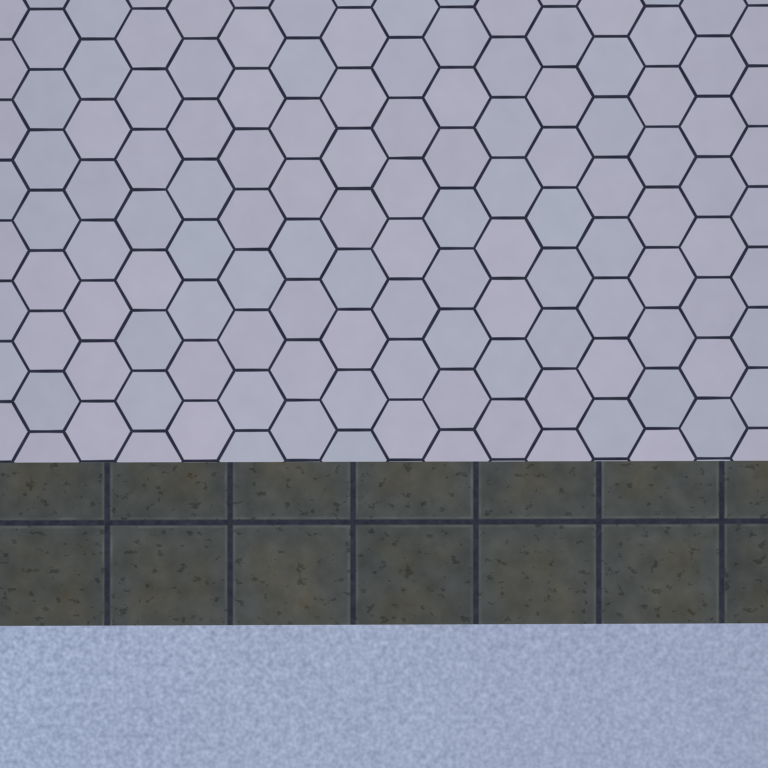
Write a Shadertoy shader that draws this texture.

```glsl
vec2 hash22(vec2 p) {
    vec3 q = fract(p.xyx * vec3(0.1031, 0.1030, 0.0973));
    q += dot(q, q.yzx + 33.33);
    return fract((q.xx + q.yz) * q.zy);
}

float cornerSlope(vec2 cell, vec2 offset) {
    float angle = 6.2832 * hash22(cell + 200.0).x;
    return dot(vec2(cos(angle), sin(angle)), offset);
}

float gradientNoise(vec2 p) {
    vec2 i = floor(p), f = fract(p);
    vec2 u = f * f * f * (f * (f * 6.0 - 15.0) + 10.0);
    vec2 e = vec2(1, 0);
    return mix(mix(cornerSlope(i, f), cornerSlope(i + e, f - e), u.x),
               mix(cornerSlope(i + e.yx, f - e.yx), cornerSlope(i + 1.0, f - 1.0), u.x), u.y);
}

float fbm(vec2 p) {
    float sum = 0.0, amplitude = 1.0;
    for (int i = 0; i < 4; i++) {
        sum += amplitude * gradientNoise(p);
        p = mat2(1.6, 1.2, -1.2, 1.6) * p + 7.3;
        amplitude *= 0.55;
    }
    return sum;
}

// Flat-topped hexagons: xy = cell id, z = distance to the nearest side
vec3 hexGrid(vec2 p) {
    vec2 period = vec2(1.7321, 1.0);
    vec2 a = round(p / period);
    vec2 b = round(p / period - 0.5) + 0.5;
    vec2 da = p - a * period, db = p - b * period;
    bool nearA = dot(da, da) < dot(db, db);
    vec2 d = abs(nearA ? da : db);
    return vec3(2.0 * (nearA ? a : b), 0.5 - max(d.y, dot(d, vec2(0.866, 0.5))));
}

vec3 hexTiles(vec2 uv, float pixel) {
    vec2 p = uv - vec2(0.0605, 0.949);
    p.y -= 0.005 * p.x;
    vec3 hex = hexGrid(p * vec2(12.964, 12.723));
    float side = hex.z * 0.0786;

    vec2 tint = hash22(hex.xy + 50.0);
    vec3 glaze = mix(vec3(0.675, 0.67, 0.74), vec3(0.65, 0.67, 0.735), tint.x * tint.x);
    glaze += 0.015 * (tint.y - 0.5) + 0.012 * fbm(uv * 28.0);
    glaze += 0.012 * vec3(1.0, 0.6, 0.8) * (0.65 - uv.y);
    glaze -= 0.02 * smoothstep(0.25, 0.6, abs(uv.x - 0.5));

    float width = 0.0018 + 0.0007 * gradientNoise(uv * 22.0);
    float blur = max(0.0012, 0.8 * pixel);
    vec3 grout = vec3(0.17, 0.18, 0.235) + 0.04 * gradientNoise(uv * 60.0);
    return mix(grout, glaze, smoothstep(width - blur, width + blur, side));
}

vec3 stoneTiles(vec2 uv, float pixel) {
    vec2 grid = (uv - vec2(0.1397, 0.319 + 0.0025 * uv.x)) / 0.16;
    vec2 gap = 0.16 * abs(fract(grid + 0.5) - 0.5);
    float edge = min(gap.x, gap.y);
    float shade = hash22(floor(grid) + 20.0).x - 0.5;

    // Cloudy olive stone with dark pits
    vec3 stone = mix(vec3(0.28, 0.295, 0.295), vec3(0.32, 0.31, 0.275),
                     smoothstep(0.0, 0.06, edge) * (0.5 + 0.7 * fbm(uv * 14.0)));
    stone += 0.025 * shade + 0.035 * fbm(uv * 32.0 + 3.0);
    stone -= 0.06 * smoothstep(0.28, 0.6, fbm(uv * vec2(65.0, 80.0)));

    // Worn rim beside the joints
    stone += 0.055 * smoothstep(0.0035, 0.005, edge) * smoothstep(0.009, 0.005, edge)
           * (0.6 + gradientNoise(uv * 40.0));

    float blur = max(0.0013, 0.8 * pixel);
    vec3 grout = vec3(0.185, 0.195, 0.24) + 0.04 * fbm(uv * 90.0);
    return mix(grout, stone, smoothstep(0.0033 - blur, 0.0033 + blur, edge));
}

vec3 roughPlaster(vec2 uv) {
    float grain = 0.06 * fbm(uv * 85.0) + 0.07 * gradientNoise(uv * 175.0 + 9.0);
    vec3 base = mix(vec3(0.615, 0.665, 0.77), vec3(0.605, 0.64, 0.74), uv.x);
    return base + grain * mix(1.1, 0.8, uv.x) + 0.015 * fbm(uv * 9.0);
}

void mainImage(out vec4 fragColor, in vec2 fragCoord) {
    vec2 uv = fragCoord / iResolution.y;
    float pixel = 1.0 / iResolution.y;
    float blur = max(0.001, 0.8 * pixel);

    // Stacked bands with slightly sloping borders
    float upper = uv.y - 0.3975 - 0.0025 * uv.x;
    float lower = uv.y - 0.185 - 0.0035 * uv.x;
    vec3 color = mix(roughPlaster(uv), stoneTiles(uv, pixel), smoothstep(-blur, blur, lower));
    color = mix(color, hexTiles(uv, pixel), smoothstep(-blur, blur, upper));
    fragColor = vec4(color, 1.0);
}
```
